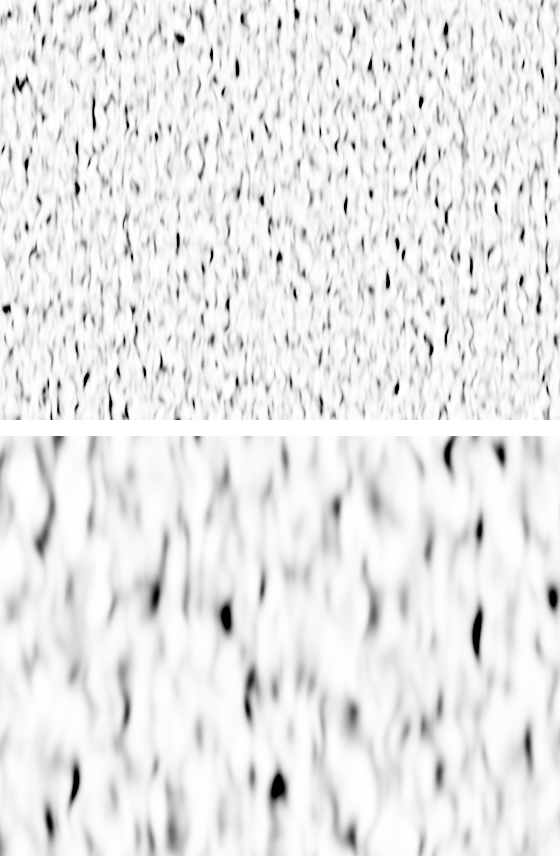
Top: the whole. Bottom: its middle third, enlarged.
A WebGL 1 fragment shader for this texture:

```glsl
precision highp float;
uniform vec2 u_resolution;

#define CELLS vec2(50.0, 23.0)      // columns and rows per canvas height
#define DETAIL_SCALE vec2(2.0, 1.5) // fine octave relative to the grains
#define DETAIL 0.9                  // weight of the fine octave
#define LEAN 0.65                   // vertical slope that tilts the grains
#define WOBBLE 0.08                 // sideways bend, in cells
#define TONE_BASE -3.0              // log darkness of the median tone
#define TONE_SLOPE 1.1

// Mean variance of the interpolated gradients
#define GRADIENT_VARIANCE 0.0443

vec4 hash4(vec2 cell) {
  vec4 h = fract(cell.xyxy * vec4(0.1031, 0.1030, 0.0973, 0.1099));
  h += dot(h, h.wzxy + 33.33);
  return fract((h.xxyz + h.yzzw) * h.zywx);
}

// Random slope at a lattice point, weaker along y
float slope(vec2 cell, vec2 offset) {
  vec4 h = hash4(cell) - 0.5;
  vec2 gradient = 2.449 * (h.xy + h.zw) * vec2(1.0, LEAN);
  return dot(gradient, offset);
}

// One lattice column, with its own random vertical shift
float columnNoise(float column, float dx, float y) {
  y += hash4(vec2(column, 71.0)).x;
  float row = floor(y);
  float dy = y - row;
  float low = slope(vec2(column, row), vec2(dx, dy));
  float high = slope(vec2(column, row + 1.0), vec2(dx, dy - 1.0));
  return mix(low, high, smoothstep(0.0, 1.0, dy));
}

// Gradient noise of unit variance, strongest midway between columns
float grainNoise(vec2 p) {
  float column = floor(p.x);
  float dx = p.x - column;
  float left = columnNoise(column, dx, p.y);
  float right = columnNoise(column + 1.0, dx - 1.0, p.y);
  float noise = mix(left, right, smoothstep(0.0, 1.0, dx));
  return noise / sqrt(GRADIENT_VARIANCE * (1.0 + LEAN * LEAN));
}

void main() {
  vec2 p = gl_FragCoord.xy / u_resolution.y * CELLS;

  // Bend the columns slightly
  p.x += WOBBLE * grainNoise(p * vec2(0.6, 1.3) + vec2(211.3, 157.7));

  // Coarse grains plus fine wisps centred on the same columns
  vec2 grainPoint = p + vec2(17.33, 53.0);
  float grain = grainNoise(grainPoint);
  grain += DETAIL * grainNoise(grainPoint * DETAIL_SCALE + vec2(337.5, 91.5));
  grain /= sqrt(1.0 + DETAIL * DETAIL);

  // Exponential tone: pale wisps with a few black flecks
  float ink = exp(TONE_BASE + TONE_SLOPE * grain);
  gl_FragColor = vec4(vec3(1.0 - min(ink, 1.0)), 1.0);
}
```
